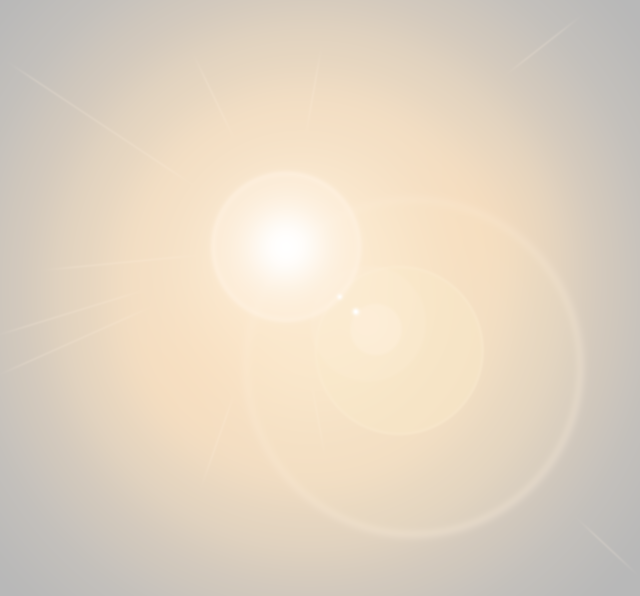
Reproduce this background procedurally as a WebGL 2 fragment shader.

```glsl
#version 300 es
precision highp float;
// Hazy sun with a lens flare: a warm radial ramp fading to grey, a white core,
// translucent ghost discs and rings, two sparkles and thin broken rays.
// Positions and lengths are in units of canvas height, origin at lower left.

uniform vec2 u_resolution;
out vec4 fragColor;

const float DESIGN_ASPECT = 512.0 / 476.0;

const vec3 CREAM = vec3(0.980, 0.905, 0.795);
const vec3 PEACH = vec3(0.950, 0.868, 0.762);
const vec3 SAND  = vec3(0.890, 0.830, 0.750);
const vec3 STONE = vec3(0.830, 0.790, 0.740);
const vec3 MIST  = vec3(0.770, 0.755, 0.735);
const vec3 SLATE = vec3(0.720, 0.720, 0.720);
const vec3 AMBER = vec3(0.980, 0.865, 0.730);
const vec3 IVORY = vec3(1.000, 0.945, 0.880);
const vec3 LEMON = vec3(0.975, 0.915, 0.785);

const vec2 HAZE_CENTER = vec2(0.522, 0.515);
const vec2 SUN = vec2(0.481, 0.586);
const float SUN_RADIUS = 0.125;
const vec2 RING_CENTER = vec2(0.695, 0.384);
const float RING_RADIUS = 0.281;

// Rays from the sun: angle in degrees, inner radius, outer radius.
const int RAY_COUNT = 10;
const vec3 RAYS[RAY_COUNT] = vec3[](
    vec3(146.5, 0.18, 0.57), vec3(115.8, 0.19, 0.37),
    vec3(80.0, 0.18, 0.35),  vec3(197.0, 0.24, 0.52),
    vec3(204.0, 0.24, 0.54), vec3(250.5, 0.25, 0.44),
    vec3(280.5, 0.22, 0.37), vec3(185.5, 0.14, 0.42),
    vec3(38.0, 0.46, 0.64),  vec3(-43.0, 0.66, 0.82));

float glow(vec2 p, vec2 center, float size) {
    vec2 d = (p - center) / size;
    return exp(-dot(d, d));
}

float disc(vec2 p, vec2 center, float radius, float blur) {
    return 1.0 - smoothstep(-blur, blur, length(p - center) - radius);
}

float ring(vec2 p, vec2 center, float radius, float width) {
    float d = (length(p - center) - radius) / width;
    return exp(-d * d);
}

vec3 haze(float r) {
    vec3 color = mix(CREAM, PEACH, smoothstep(0.10, 0.32, r));
    color = mix(color, SAND, smoothstep(0.29, 0.425, r));
    color = mix(color, STONE, smoothstep(0.40, 0.515, r));
    color = mix(color, MIST, smoothstep(0.48, 0.62, r));
    return mix(color, SLATE, smoothstep(0.57, 0.75, r));
}

float rays(vec2 p) {
    vec2 d = p - SUN;
    float sum = 0.0;
    for (int i = 0; i < RAY_COUNT; i++) {
        float angle = radians(RAYS[i].x);
        vec2 dir = vec2(cos(angle), sin(angle));
        float along = dot(d, dir);
        float across = (d.x * dir.y - d.y * dir.x) / 0.0022;
        float fade = smoothstep(RAYS[i].y, RAYS[i].y + 0.06, along)
                   * (1.0 - smoothstep(RAYS[i].z - 0.07, RAYS[i].z, along));
        sum += fade * exp(-across * across);
    }
    return sum;
}

void main() {
    vec2 p = gl_FragCoord.xy / u_resolution;
    p.x *= DESIGN_ASPECT;

    // Background haze with two warmer patches beside the sun
    vec3 color = haze(length((p - HAZE_CENTER) * vec2(1.03, 1.0)));
    color = mix(color, AMBER, 0.45 * glow(p, vec2(0.80, 0.62), 0.13));
    color = mix(color, AMBER, 0.40 * glow(p, vec2(0.33, 0.38), 0.13));
    color = mix(color, IVORY, 0.16 * rays(p));

    // Large ring, brighter toward its lower right
    vec2 outward = normalize(p - RING_CENTER + 1e-5);
    float side = 0.5 + 0.5 * dot(outward, normalize(vec2(0.6, -0.8)));
    float bigRing = ring(p, RING_CENTER, RING_RADIUS, 0.009);
    color = mix(color, IVORY, bigRing * mix(0.13, 0.25, side));
    color = mix(color, LEMON, 0.12 * disc(p, RING_CENTER, RING_RADIUS, 0.006));

    // Ghost discs, from wide to small
    vec2 ghost = vec2(0.671, 0.412);
    color = mix(color, LEMON, 0.42 * disc(p, ghost, 0.142, 0.003));
    color = mix(color, IVORY, 0.14 * ring(p, ghost, 0.140, 0.003));
    color = mix(color, IVORY, 0.15 * disc(p, vec2(0.619, 0.457), 0.097, 0.004));
    color = mix(color, IVORY, 0.36 * disc(p, vec2(0.632, 0.447), 0.043, 0.004));
    color = mix(color, IVORY, 0.20 * glow(p, vec2(0.622, 0.455), 0.030));

    // Sun: outer glow, soft disc, rim, then the white core
    color = mix(color, IVORY, 0.25 * glow(p, SUN, 0.20));
    color = mix(color, IVORY, 0.38 * disc(p, SUN, SUN_RADIUS, 0.004));
    color = mix(color, IVORY, 0.40 * ring(p, SUN, SUN_RADIUS - 0.002, 0.006));
    color = mix(color, vec3(1.0), 0.65 * glow(p, SUN, 0.078));
    color = mix(color, vec3(1.0), 0.95 * glow(p, SUN, 0.046));

    // Sparkles on the line of the ghosts
    float sparkle = glow(p, vec2(0.571, 0.502), 0.0045) * 0.8
                  + glow(p, vec2(0.598, 0.477), 0.0055);
    color = mix(color, vec3(1.0), min(sparkle, 1.0));

    fragColor = vec4(color, 1.0);
}
```
